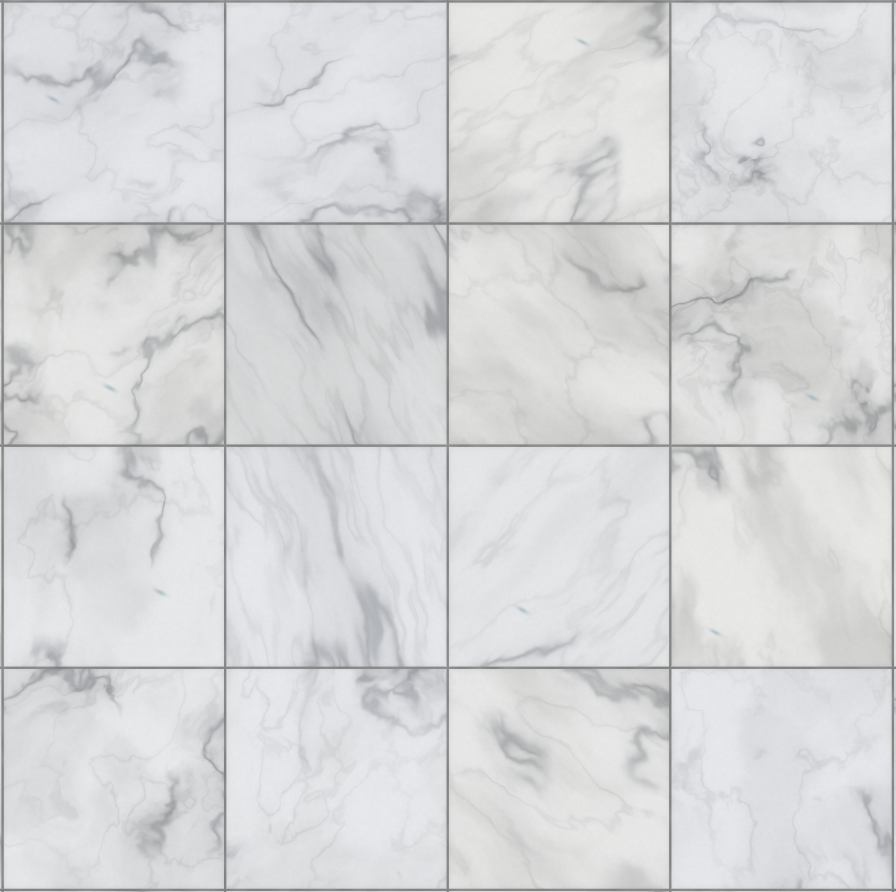
A WebGL 2 fragment shader for this texture:

```glsl
#version 300 es
precision highp float;
// Four by four polished white marble tiles with grey veins and thin grey grout.
uniform vec2 u_resolution;
out vec4 fragColor;

// Per tile, from the bottom row up: vein angle, vein elongation, cloudiness.
const vec3 STONE[16] = vec3[16](
  vec3(0.9, 1.2, 0.5), vec3(1.2, 1.3, 0.4), vec3(-0.6, 2.4, 0.7), vec3(1.4, 1.2, 0.35),
  vec3(1.4, 1.5, 0.5), vec3(-1.3, 4.5, 0.35), vec3(0.8, 3.5, 0.45), vec3(-1.2, 2.2, 0.9),
  vec3(0.8, 1.4, 0.7), vec3(-1.1, 4.0, 0.55), vec3(-0.7, 2.2, 0.85), vec3(0.7, 1.0, 0.7),
  vec3(0.4, 1.5, 0.25), vec3(0.3, 1.6, 0.3), vec3(0.6, 2.5, 1.0), vec3(-0.8, 1.0, 0.45));

float hash(vec2 p) {
  vec3 h = fract(p.xyx * vec3(0.1031, 0.1030, 0.0973));
  h += dot(h, h.yzx + 33.33);
  return fract((h.x + h.y) * h.z);
}

float noise(vec2 p) {
  vec2 i = floor(p), f = fract(p);
  f = f * f * (3.0 - 2.0 * f);
  return mix(mix(hash(i), hash(i + vec2(1, 0)), f.x),
             mix(hash(i + vec2(0, 1)), hash(i + vec2(1, 1)), f.x), f.y);
}

float fbm(vec2 p) {
  float sum = 0.0, amp = 0.5;
  for (int i = 0; i < 5; i++) {
    sum += amp * noise(p);
    p = mat2(1.6, 1.2, -1.2, 1.6) * p + 7.3;
    amp *= 0.5;
  }
  return sum / 0.97;
}

mat2 rotation(float a) {
  return mat2(cos(a), -sin(a), sin(a), cos(a));
}

// Sharp crease with a soft halo where the noise crosses its middle value.
float vein(vec2 p, float width) {
  float d = abs(fbm(p) - 0.5) / width;
  return 0.65 * exp(-d * d) + 0.35 * exp(-0.35 * d);
}

vec3 marble(vec2 q, vec2 tile) {
  vec3 stone = STONE[int(tile.y) * 4 + int(tile.x)];
  vec2 seed = 19.0 * tile + 40.0;

  // Bend the surface, then stretch it along the vein direction
  vec2 bend = vec2(fbm(q * 3.0 + seed), fbm(q * 3.0 + seed + 9.0)) - 0.5;
  vec2 p = rotation(stone.x) * (q - 0.5 + 0.3 * bend / sqrt(stone.y));
  p.x /= stone.y;

  // Broad clouds, with a finer brushed grain inside them
  float cloud = smoothstep(0.37, 0.68, fbm(p * 2.6 + seed + 3.0));
  cloud *= 0.75 + 0.5 * fbm(p * vec2(9, 14) + seed);

  // Main veins fade in and out; faint hairlines fill between them
  float presence = smoothstep(0.35, 0.72, noise(q * 3.2 + seed + 5.0));
  float main_vein = vein(p * 2.4 + seed, 0.022) * presence;
  float hairline = vein(p * 4.2 + seed + 13.0, 0.022) * (0.25 + 0.5 * noise(q * 5.0 + seed));
  float smudge = smoothstep(0.62, 0.8, fbm(p * 5.0 + seed + 21.0)) * presence;

  // Cool white for clear stone, warmer white for cloudy stone
  vec3 color = mix(vec3(0.900, 0.906, 0.918), vec3(0.904, 0.905, 0.900),
                   smoothstep(0.3, 0.8, stone.z));
  color += 0.012 * (hash(seed) - 0.5);
  color -= 0.105 * stone.z * cloud * vec3(0.98, 0.97, 1.0);
  color -= vec3(0.185, 0.18, 0.17) * main_vein;
  color -= 0.085 * hairline + 0.07 * smudge;

  // A small blue-green mineral fleck in some tiles
  vec2 place = 0.15 + 0.7 * vec2(hash(seed + 1.0), hash(seed + 2.0));
  vec2 f = rotation(-0.5) * (q - place) + 0.02 * bend;
  float fleck = exp(-dot(f * vec2(35, 110), f * vec2(35, 110)));
  color = mix(color, vec3(0.56, 0.67, 0.70), 0.6 * fleck * step(0.65, hash(seed + 4.0)));

  // Fine surface grain
  return color + 0.012 * (noise(q * 95.0 + seed) - 0.5);
}

void main() {
  vec2 uv = gl_FragCoord.xy / u_resolution;
  vec2 pitch = vec2(0.2484, 0.2490);
  vec2 grid = (uv - vec2(0.0029, 0.0024)) / pitch;
  vec3 color = marble(fract(grid), mod(floor(grid), 4.0));

  // Grout: distance to the nearest joint, dark core and shaded tile edge
  vec2 joint = abs(fract(grid + 0.5) - 0.5) * pitch;
  float d = min(joint.x, joint.y);
  float pixel = 1.0 / min(u_resolution.x, u_resolution.y);
  color *= 1.0 - 0.10 * exp(-d / 0.0022);
  float core = 1.0 - smoothstep(0.0012 - 0.5 * pixel, 0.0014 + 0.5 * pixel, d);
  color = mix(color, vec3(0.50 + 0.06 * noise(uv * 60.0)), core);
  fragColor = vec4(color, 1.0);
}
```
